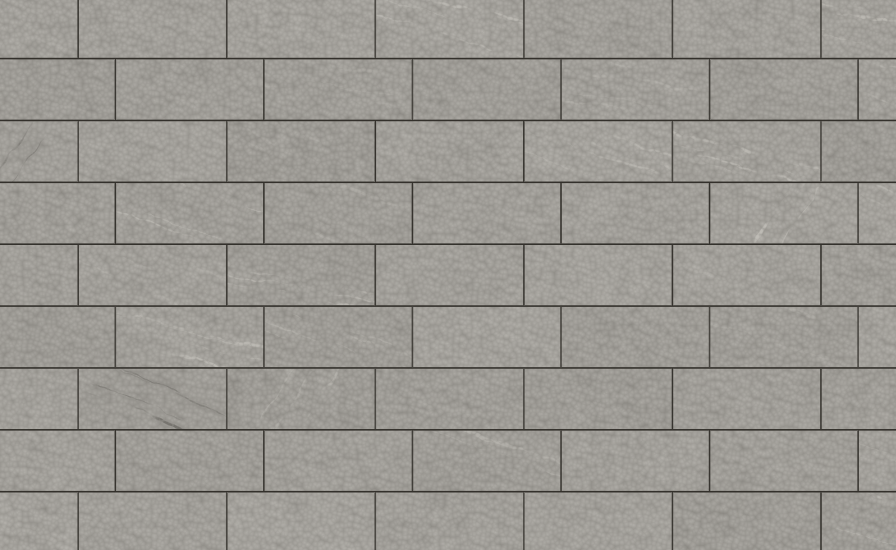
Write a Shadertoy shader that draws this texture.

```glsl
// Layout, in units of canvas height
const vec2 TILE = vec2(0.2701, 0.1125);
const vec2 ORIGIN = vec2(0.2097, 0.1060);
const float ROW_SHIFT = 0.25;
const float JOINT_WIDTH = 0.0029;

// Colours
const vec3 STONE = vec3(0.622, 0.612, 0.590);
const vec3 JOINT = vec3(0.200, 0.190, 0.170);
const vec3 PALE_VEIN = vec3(0.770, 0.760, 0.735);
const vec3 DARK_VEIN = vec3(0.400, 0.390, 0.370);

// Surface variation
const float GRAIN_SCALE = 120.0;
const float GRAIN = 0.080;
const float STREAK = 0.050;
const float TONE = 0.026;
const float CLOUD = 0.010;
const float BAND = 0.022;
const int VEINS = 4;
const float VEIN_WIDTH = 0.0022;
const float VEINED_SHARE = 0.38;
const float DARK_SHARE = 0.07;

vec2 hash2(vec2 p) {
    vec2 k = vec2(dot(p, vec2(127.1, 311.7)), dot(p, vec2(269.5, 183.3)));
    return fract(sin(k) * 43758.55);
}

// Distance to the nearest scattered point
float cellular(vec2 p) {
    vec2 cell = floor(p), f = fract(p);
    float nearest = 4.0;
    for (int y = -1; y <= 1; y++)
    for (int x = -1; x <= 1; x++) {
        vec2 o = vec2(x, y);
        vec2 d = o + hash2(cell + o) - f;
        nearest = min(nearest, dot(d, d));
    }
    return sqrt(nearest);
}

// Smooth clouds from layered, rotated sines, about -1 to 1
float layeredSines(vec2 p) {
    float sum = 0.0, amp = 0.5;
    for (int i = 0; i < 4; i++) {
        sum += amp * sin(p.x + 1.3 * sin(p.y)) * cos(p.y + 0.7 * sin(p.x));
        p = mat2(1.5, 1.1, -1.1, 1.5) * p + 2.7;
        amp *= 0.6;
    }
    return sum;
}

// Broken, wavering mineral veins; q is measured from the tile centre
float veins(vec2 q, vec2 tile, float px) {
    vec2 pick = hash2(tile + 17.0);
    float slope = pick.x > 0.88 ? -1.5 : mix(0.12, 0.48, pick.x);
    float stretch = sqrt(1.0 + slope * slope);
    vec2 seed = 40.0 * pick;
    float wobble = 0.007 * layeredSines(q * 28.0 + seed);
    float across = (q.y + slope * q.x) / stretch + wobble;
    float along = (q.x - slope * q.y) / stretch;
    float total = 0.0;
    for (int i = 0; i < VEINS; i++) {
        vec2 h = hash2(tile + 7.3 * float(i + 1));
        float offset = (h.x - 0.5) * TILE.y * 0.9;
        float patches = layeredSines(vec2(along * 22.0, across * 45.0) + 30.0 * h);
        float presence = smoothstep(-0.25, 0.40, patches);
        float width = VEIN_WIDTH * mix(0.25, 1.0, h.y) * (0.4 + presence);
        float d = abs(across - offset);
        float core = 1.0 - smoothstep(max(width - px, 0.0), width + px, d);
        float halo = 0.25 * exp(-d / (4.0 * VEIN_WIDTH));
        total = max(total, presence * max(core * mix(0.5, 1.0, h.y), halo));
    }
    return total;
}

void mainImage(out vec4 fragColor, in vec2 fragCoord) {
    float px = 1.0 / iResolution.y;
    vec2 p = fragCoord * px;

    // Staggered tile grid
    vec2 grid = (p - ORIGIN) / TILE;
    float row = floor(grid.y);
    grid.x += ROW_SHIFT * mod(row, 2.0);
    vec2 tile = floor(grid);
    vec2 q = (fract(grid) - 0.5) * TILE;
    vec2 look = hash2(tile + 3.0);
    vec2 kind = hash2(tile + 51.0);

    // Grain, slanted streaks, clouds and upright bands
    float grain = cellular(p * GRAIN_SCALE) - 0.45;
    vec2 slanted = vec2(p.x - 0.3 * p.y, p.y + 0.3 * p.x);
    float streak = cellular(slanted * vec2(22.0, 85.0) + 30.0 * look) - 0.45;
    float cloud = layeredSines(q * 24.0 + 50.0 * look);
    float bandWave = sin(q.x * 95.0 + 20.0 * look.x) + sin(q.x * 223.0 + 30.0 * look.y);
    float band = bandWave * (0.5 + 0.5 * cloud) * smoothstep(0.5, 1.0, kind.y);
    float shade = TONE * (look.x - 0.5) - GRAIN * grain - STREAK * streak
                + CLOUD * cloud - BAND * 0.5 * band;
    vec3 colour = STONE + shade;

    // Veins: strong on a few tiles, faint on the rest
    float strength = mix(0.12, 0.85, smoothstep(1.0 - VEINED_SHARE, 1.0, kind.x));
    bool isDark = look.y < DARK_SHARE;
    vec3 veinColour = isDark ? DARK_VEIN : PALE_VEIN;
    strength = isDark ? 0.8 : strength;
    float broken = 1.0 - 0.6 * smoothstep(0.3, 0.8, grain + 0.45);
    colour = mix(colour, veinColour, strength * broken * veins(q, tile, px));

    // Joints
    vec2 edge = 0.5 * TILE - abs(q);
    vec2 joint = clamp((0.5 * JOINT_WIDTH - edge) / px + 0.5, 0.0, 1.0);
    joint.x *= mix(0.75, 1.0, look.y);
    colour = mix(colour, JOINT, max(joint.x, joint.y));

    fragColor = vec4(colour, 1.0);
}
```
